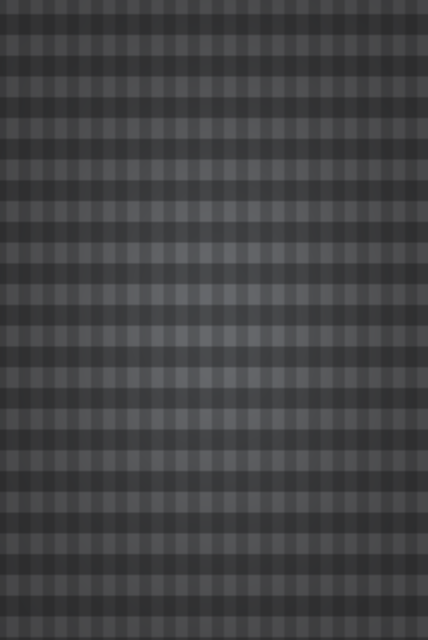
Reproduce this pattern procedurally as a WebGL 2 fragment shader.

```glsl
#version 300 es
precision highp float;

uniform vec2 u_resolution;
out vec4 fragColor;

const vec2 CHECK_PERIOD = vec2(0.05645, 0.0649);
const vec2 CHECK_OFFSET = vec2(0.0152, 0.0546);
const vec2 EDGE_SOFTNESS = vec2(0.0036, 0.0023);
const vec3 BASE_GREY = vec3(0.321, 0.321, 0.328);
const vec3 GLOW_TINT = vec3(0.98, 1.0, 1.01);
const float COLUMN_SHADE = 0.835;
const float ROW_SHADE = 0.72;
const float CROSSING_LIFT = 1.04;

float hash(vec2 p) {
    p = fract(p * vec2(0.1031, 0.1137));
    p += dot(p, p.yx + 33.33);
    return fract((p.x + p.y) * p.x * 91.7);
}

float valueNoise(vec2 p) {
    vec2 cell = floor(p);
    vec2 f = fract(p);
    f = f * f * (3.0 - 2.0 * f);
    float low = mix(hash(cell), hash(cell + vec2(1.0, 0.0)), f.x);
    float high = mix(hash(cell + vec2(0.0, 1.0)), hash(cell + vec2(1.0)), f.x);
    return mix(low, high, f.y);
}

// Soft square wave: 1 over the first half of each period, 0 over the second
float stripe(float coord, float period, float offset, float edge) {
    float phase = fract((coord - offset) / period - 0.25);
    float inside = (abs(phase - 0.5) - 0.25) * period;
    return smoothstep(-edge, edge, inside);
}

// Soft light that fades from the middle of the canvas
float centreGlow(vec2 uv, float falloff) {
    vec2 d = (uv - vec2(0.505, 0.5)) * vec2(1.0, 0.96);
    return exp(-falloff * dot(d, d));
}

void main() {
    vec2 uv = gl_FragCoord.xy / u_resolution;
    vec2 fromTop = vec2(uv.x, 1.0 - uv.y);
    vec2 edge = max(0.75 / u_resolution, EDGE_SOFTNESS);

    // Overlapping translucent columns and rows
    float lightColumn = stripe(fromTop.x, CHECK_PERIOD.x, CHECK_OFFSET.x, edge.x);
    float lightRow = stripe(fromTop.y, CHECK_PERIOD.y, CHECK_OFFSET.y, edge.y);
    float shade = mix(COLUMN_SHADE, 1.0, lightColumn) * mix(ROW_SHADE, 1.0, lightRow);
    shade *= 1.0 + (CROSSING_LIFT - 1.0) * (1.0 - lightColumn) * (1.0 - lightRow);

    // Central light with a slightly cooler core
    float glow = centreGlow(uv, 7.5);
    vec3 color = BASE_GREY * shade * (0.845 + 0.43 * glow);
    color *= mix(vec3(1.0), GLOW_TINT, glow);

    // Faint uneven tone
    float cloud = valueNoise(uv * vec2(14.0, 21.0)) - 0.5;
    color *= 1.0 + 0.012 * cloud;

    fragColor = vec4(color, 1.0);
}
```
